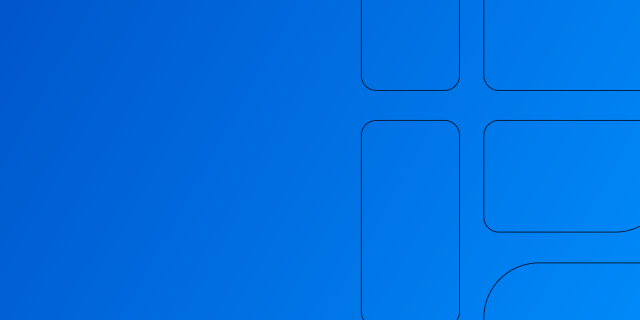
Give the GLSL for this background, as a Shadertoy shader.

```glsl
// Draws thin outlines of rounded panels over a diagonal blue gradient.

const vec3 DEEP_BLUE   = vec3(0.0, 0.335, 0.80);
const vec3 BRIGHT_BLUE = vec3(0.0, 0.54, 0.975);
const vec3 LINE_COLOR  = vec3(0.0, 0.10, 0.25);
const float LINE_WIDTH = 0.0029;
const float SMALL_RADIUS = 0.047;
const float LARGE_RADIUS = 0.172;
const int PANEL_COUNT = 5;

// Signed distance to a box; radii: top left, top right, bottom left, bottom right
float roundedBox(vec2 p, vec2 low, vec2 high, vec4 radii) {
    vec2 halfSize = 0.5 * (high - low);
    vec2 q = p - 0.5 * (low + high);
    vec2 sideRadii = q.y > 0.0 ? radii.xy : radii.zw;
    float r = q.x < 0.0 ? sideRadii.x : sideRadii.y;
    vec2 d = abs(q) - halfSize + r;
    return length(max(d, 0.0)) + min(max(d.x, d.y), 0.0) - r;
}

// Share of a pixel covered by a line centred on distance zero
float lineCoverage(float dist, float width, float pixel) {
    float outer = clamp(0.5 + (dist + 0.5 * width) / pixel, 0.0, 1.0);
    float inner = clamp(0.5 + (dist - 0.5 * width) / pixel, 0.0, 1.0);
    return outer - inner;
}

// Diagonal gradient, brightest at the lower right
vec3 background(vec2 p) {
    float t = 0.39 * p.x + 0.22 * (1.0 - p.y);
    return mix(DEEP_BLUE, BRIGHT_BLUE, clamp(t, 0.0, 1.0));
}

void mainImage(out vec4 fragColor, in vec2 fragCoord) {
    float pixel = 1.0 / iResolution.y;
    vec2 p = fragCoord * pixel;

    // Panel bounds: left, bottom, right, top
    vec4 panels[PANEL_COUNT] = vec4[PANEL_COUNT](
        vec4(1.129, 0.7174, 1.436, 1.30),
        vec4(1.512, 0.7174, 2.094, 1.30),
        vec4(1.129, -0.021, 1.436, 0.6237),
        vec4(1.512, 0.2747, 2.094, 0.6237),
        vec4(1.512, -0.40, 2.094, 0.1784)
    );

    // Outlines, with wide corners on the two lower right panels
    float line = 0.0;
    for (int i = 0; i < PANEL_COUNT; i++) {
        vec4 radii = vec4(SMALL_RADIUS);
        if (i == 3) radii.w = LARGE_RADIUS;
        if (i == 4) radii.x = LARGE_RADIUS;
        float dist = roundedBox(p, panels[i].xy, panels[i].zw, radii);
        line = max(line, lineCoverage(dist, LINE_WIDTH, pixel));
    }

    fragColor = vec4(mix(background(p), LINE_COLOR, line), 1.0);
}
```
